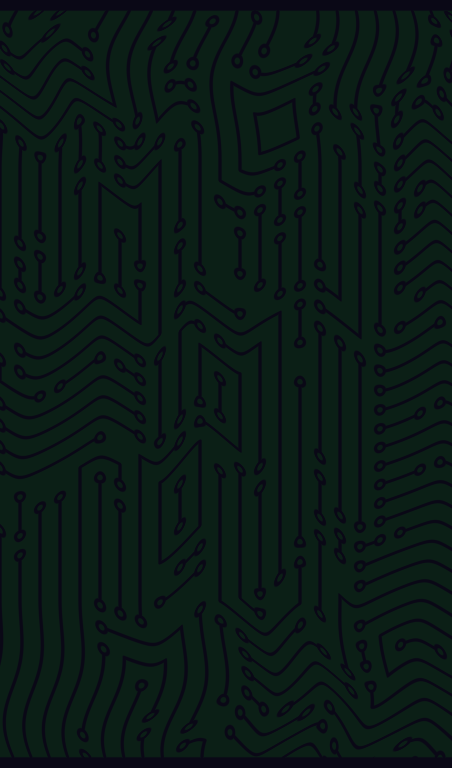
This pattern is drawn by a Shadertoy shader. Its source:

```glsl
const vec3 BOARD = vec3(0.042, 0.120, 0.088);
const vec3 TRACE = vec3(0.040, 0.032, 0.086);
const float ROWS = 38.4;        // grid nodes over the canvas height
const float HALF_WIDTH = 0.082; // trace half width, in grid units
const float PAD_RADIUS = 0.22;
const float CUT_CHANCE = 0.09;
const float BORDER = 0.014;

float hash(vec2 p) {
    vec3 h = fract(vec3(p.xyx) * 0.1031);
    h += dot(h, h.yzx + 33.33);
    return fract((h.x + h.y) * h.z);
}

float segmentDistance(vec2 p, vec2 a, vec2 b) {
    vec2 pa = p - a, ba = b - a;
    return length(pa - ba * clamp(dot(pa, ba) / dot(ba, ba), 0.0, 1.0));
}

// Rounded zigzag that shears the rows into chevrons
float chevron(vec2 p) {
    float phase = p.x * 1.1 + 0.9 * sin(p.x * 0.37 + p.y * 0.15);
    return 0.75 * asin(0.93 * sin(phase)) + 0.6 * sin(p.x * 0.3 + 1.0);
}

// Columns sway near the top and bottom only
float sway(vec2 uv) {
    float nearEdge = smoothstep(0.28, 0.48, abs(uv.y - 0.5));
    return 0.9 * nearEdge * sin(uv.y * 22.0 + uv.x * 5.0);
}

// Cellular regions: nearest centre in xy, stretch of its nested loops in z
vec3 nearestRegion(vec2 node) {
    const vec2 size = vec2(6.0, 8.0);
    vec2 home = floor(node / size);
    vec3 region = vec3(0.0);
    float best = 1e5;
    for (int j = -1; j <= 1; j++)
    for (int i = -1; i <= 1; i++) {
        vec2 cell = home + vec2(i, j);
        vec2 jitter = vec2(hash(cell + 17.0), hash(cell + 71.0));
        vec2 centre = floor((cell + jitter) * size);
        float d = length((node - centre) / size);
        if (d < best) {
            best = d;
            region = vec3(centre, floor(mix(-3.0, 6.0, hash(cell + 43.0))));
        }
    }
    return region;
}

// 1 when the node opens towards dir: upright, level or corner piece
float port(vec2 node, vec2 dir) {
    vec3 region = nearestRegion(node);
    vec2 d = node - region.xy;
    float side = abs(d.x) - abs(d.y) + region.z;
    if (side > 0.5) return abs(dir.y);
    if (side < -0.5) return abs(dir.x);
    return step(0.5, -dot(dir, sign(d)));
}

// Neighbours join when both open to each other and the edge is not cut
float link(vec2 node, vec2 dir) {
    float kept = step(CUT_CHANCE, hash(2.0 * node + dir + 200.0));
    return kept * port(node, dir) * port(node + dir, -dir);
}

float circuitDistance(vec2 p) {
    vec2 node = floor(p + 0.5);
    vec2 f = p - node;
    vec4 links = vec4(link(node, vec2(1, 0)), link(node, vec2(0, 1)),
                      link(node, vec2(-1, 0)), link(node, vec2(0, -1)));
    float degree = dot(links, vec4(1.0));
    bool isEnd = degree > 0.5 && degree < 1.5;

    // Open ring pad on trace ends
    float d = isEnd ? abs(length(f) - PAD_RADIUS) : 1.0;
    float start = isEnd ? PAD_RADIUS : 0.0;
    vec2 dir = vec2(1, 0);
    for (int k = 0; k < 4; k++) {
        if (links[k] > 0.5) d = min(d, segmentDistance(f, dir * start, dir * 0.5));
        dir = vec2(-dir.y, dir.x);
    }
    return d;
}

void mainImage(out vec4 fragColor, in vec2 fragCoord) {
    vec2 uv = fragCoord / iResolution.y;
    float pixel = 1.0 / iResolution.y;

    // Warped grid coordinates
    vec2 p = uv * ROWS;
    p.x += sway(uv);
    p.y += chevron(p);

    // Traces, then the dark strips at top and bottom
    float soft = max(0.035, 0.75 * pixel * ROWS);
    float ink = 1.0 - smoothstep(HALF_WIDTH - soft, HALF_WIDTH + soft, circuitDistance(p));
    float inset = 0.5 - abs(uv.y - 0.5);
    ink = max(ink, 1.0 - smoothstep(BORDER - pixel, BORDER + pixel, inset));

    fragColor = vec4(mix(BOARD, TRACE, ink), 1.0);
}
```
